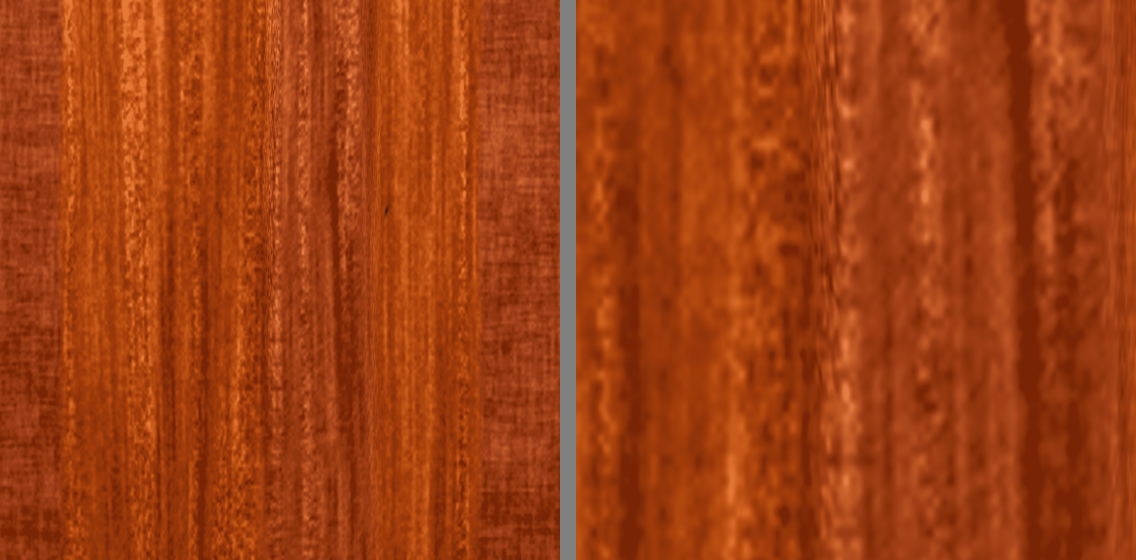
Left: the whole. Right: its middle third, enlarged.
This texture is drawn by a Shadertoy shader. Its source:

```glsl
// Polished reddish-orange wood veneer with vertical ribbon grain and rosy cross-figured edges.

const vec3 WOOD[6] = vec3[6](
    vec3(0.47, 0.14, 0.02), vec3(0.56, 0.20, 0.035), vec3(0.63, 0.23, 0.04),
    vec3(0.71, 0.29, 0.06), vec3(0.79, 0.36, 0.11), vec3(0.90, 0.47, 0.21));
const vec3 ROSY_SHIFT = vec3(0.0, 0.022, 0.075);

float hash(vec2 p) {
    vec3 q = fract(vec3(p.xyx) * 0.1031);
    q += dot(q, q.yzx + 33.33);
    return fract((q.x + q.y) * q.z);
}

// Smooth value noise centred on zero, from -1 to 1.
float noise(vec2 p, float seed) {
    p += seed * 17.3;
    vec2 cell = floor(p);
    vec2 f = fract(p);
    f = f * f * (3.0 - 2.0 * f);
    float low = mix(hash(cell), hash(cell + vec2(1, 0)), f.x);
    float high = mix(hash(cell + vec2(0, 1)), hash(cell + vec2(1, 1)), f.x);
    return 2.0 * mix(low, high, f.y) - 1.0;
}

// Soft-edged vertical strip.
float strip(float x, float left, float right, float soft) {
    return smoothstep(left - soft, left + soft, x)
         * (1.0 - smoothstep(right - soft, right + soft, x));
}

float spot(vec2 p, vec2 center, vec2 size) {
    vec2 d = (p - center) / size;
    return exp(-dot(d, d));
}

// Soft line along the grain.
float line(float x, float center, float width) {
    return spot(vec2(x, 0.0), vec2(center, 0.0), vec2(width, 1.0));
}

vec3 woodColor(float tone) {
    float t = clamp(tone, 0.0, 1.0) * 5.0;
    int i = int(min(floor(t), 4.0));
    return mix(WOOD[i], WOOD[i + 1], t - float(i));
}

// Bends the grain so the streaks lean and waver along their length.
float grainCoord(vec2 p) {
    float lean = 0.055 * strip(p.x, 0.20, 0.25, 0.10)
               - 0.030 * strip(p.x, 0.38, 0.46, 0.06)
               + 0.040 * strip(p.x, 0.56, 0.62, 0.10);
    return p.x + lean * (p.y - 0.5) + 0.004 * noise(p * vec2(5.0, 4.0), 1.0);
}

// Long streaks from broad to hair-thin.
float streaks(float g, float y) {
    return 0.13 * noise(vec2(g * 26.0, y * 1.3), 2.0)
         + 0.18 * noise(vec2(g * 80.0, y * 2.5), 3.0)
         + 0.20 * noise(vec2(g * 165.0, y * 7.0), 4.0);
}

// Short curly pores; slant tilts them off the grain.
float flecks(vec2 p, float g, float slant) {
    float curl = 0.5 * noise(p * vec2(60.0, 55.0), 5.0);
    return 0.75 * noise(vec2(g * 150.0 - slant * p.y + curl, p.y * 95.0), 6.0)
         + 0.55 * noise(vec2(g * 230.0, p.y * 160.0), 7.0);
}

// Woven look of the edges: fine horizontal and vertical threads over broad clouds.
float crossFigure(vec2 p) {
    float sag = p.y + 0.006 * noise(p * vec2(9.0, 6.0), 8.0);
    return 0.15 * noise(vec2(p.x * 28.0, sag * 150.0), 9.0)
         + 0.16 * noise(vec2(p.x * 150.0, p.y * 16.0), 10.0)
         + 0.08 * noise(vec2(p.x * 12.0, sag * 34.0), 11.0)
         + 0.12 * noise(vec2(p.x * 8.0, sag * 7.0), 12.0);
}

void mainImage(out vec4 fragColor, in vec2 fragCoord) {
    vec2 p = fragCoord / iResolution.xy;
    float g = grainCoord(p);
    float edgeX = p.x + 0.004 * noise(vec2(3.0, p.y * 12.0), 13.0);

    // Broad zones across the board.
    float core = strip(edgeX, 0.108, 0.857, 0.006);
    float goldLeft = strip(edgeX, 0.108, 0.302, 0.008);
    float goldRight = strip(edgeX, 0.665, 0.857, 0.012);
    float brown = strip(edgeX, 0.302, 0.48, 0.015);
    float red = strip(g, 0.48, 0.665, 0.02);

    float tone = 0.41 + 0.24 * (p.y - 0.5);
    tone += 0.11 * goldLeft + 0.13 * goldRight - 0.05 * brown - 0.03 * red;
    tone -= 0.07 * (1.0 - core);

    // Shimmering ribbons hold the strongest, brightest flecks.
    float ribbon = smoothstep(0.1, 0.6, noise(vec2(g * 42.0, p.y * 0.9), 14.0));
    ribbon = max(ribbon, line(g, 0.125, 0.009));
    ribbon = max(ribbon, line(g, 0.255, 0.014));
    ribbon = max(ribbon, line(g, 0.350, 0.008));
    ribbon = max(ribbon, line(g, 0.458, 0.010));
    float fleck = flecks(p, g, mix(8.0, 45.0, red));
    float grain = streaks(g, p.y) + 0.13 * ribbon + fleck * mix(0.17, 0.40, ribbon);
    tone += mix(crossFigure(p) + 0.17 * fleck, grain, core);

    // Dark wandering vein, narrow seam, small knot and a pin mark.
    float veinX = 0.645 - 0.08 * p.y + 0.006 * noise(vec2(1.0, p.y * 5.0), 15.0);
    tone -= 0.26 * line(p.x, veinX, 0.018);
    tone -= 0.22 * line(p.x, 0.308, 0.007);
    tone -= 0.28 * spot(p, vec2(0.575, 0.232), vec2(0.012, 0.007));
    tone += 0.20 * spot(p, vec2(0.590, 0.220), vec2(0.010, 0.012));
    float pin = spot(p, vec2(0.690 + 0.2 * (p.y - 0.623), 0.623), vec2(0.003, 0.010));

    // The rosy tint shows mostly in the lighter tones.
    float rosy = max(1.0 - core, 0.8 * red) * smoothstep(0.05, 0.55, tone);
    vec3 color = woodColor(tone) + ROSY_SHIFT * rosy;
    color *= 1.0 - 0.65 * pin;
    fragColor = vec4(color, 1.0);
}
```
